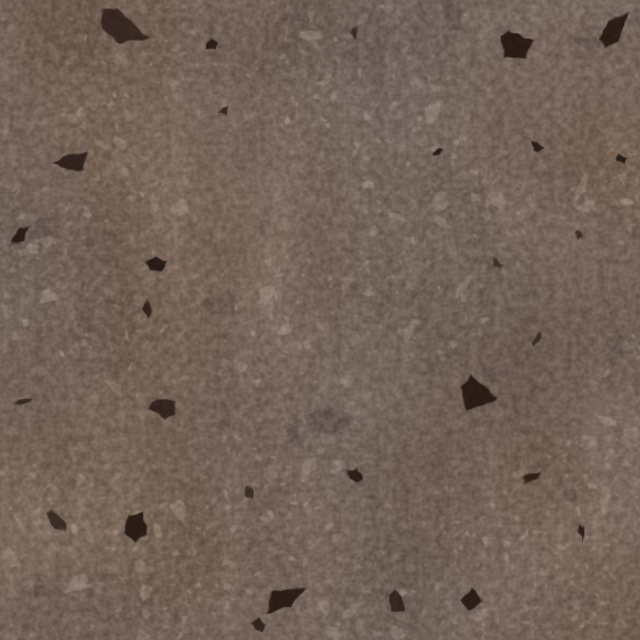
Write a WebGL 2 fragment shader that draws this texture.

```glsl
#version 300 es
precision highp float;
// Worn terrazzo: a warm grey-brown binder with pale chips in two sizes,
// faint grey stones and sparse angular dark shards. Chips are random convex
// polygons scattered on jittered grids; gradient noise adds grain and stains.

uniform vec2 u_resolution;
out vec4 fragColor;

const float TAU = 6.28319;

// Colours
const vec3 BINDER = vec3(0.450, 0.384, 0.344);
const vec3 STONE = vec3(0.385, 0.325, 0.298);
const vec3 SHARD_DARK = vec3(0.160, 0.112, 0.085);
const vec3 SHARD_PALE = vec3(0.255, 0.195, 0.162);
const vec3 WARM_SHIFT = vec3(0.018, 0.000, -0.022);

// Scatter settings: cells per canvas, density, smallest and largest radius
const vec4 FINE_CHIPS = vec4(64.0, 0.62, 0.003, 0.008);
const vec4 CHIPS = vec4(30.0, 0.62, 0.005, 0.018);
const vec4 STONES = vec4(8.0, 0.28, 0.012, 0.032);
const vec4 SHARDS = vec4(7.0, 0.58, 0.008, 0.036);

// Strengths, in colour units unless noted
const float CHIP_LOW = -0.020;
const float CHIP_HIGH = 0.100;
const float GRAIN = 0.075;
const float STAIN = 0.050;
const float STREAK = 0.030;
const float EDGE_SOFT = 0.0020;  // canvas units
const float EDGE_WARP = 0.0040;  // canvas units

// Integer hash giving three values in 0..1
vec3 hash3(vec2 cell, float seed) {
    uvec3 v = uvec3(ivec3(cell, seed) + 4096);
    v = v * 1664525u + 1013904223u;
    v.x += v.y * v.z; v.y += v.z * v.x; v.z += v.x * v.y;
    v ^= v >> 16u;
    v.x += v.y * v.z; v.y += v.z * v.x; v.z += v.x * v.y;
    return vec3(v >> 8u) * exp2(-24.0);
}

float gradientDot(vec2 corner, vec2 offset, float seed) {
    float angle = TAU * hash3(corner, seed).x;
    return dot(vec2(cos(angle), sin(angle)), offset);
}

// Gradient noise, roughly -0.7..0.7
float noise(vec2 p, float seed) {
    vec2 i = floor(p), f = p - i;
    vec2 w = f * f * f * (f * (f * 6.0 - 15.0) + 10.0);
    vec2 e = vec2(1.0, 0.0);
    float low = mix(gradientDot(i, f, seed), gradientDot(i + e, f - e, seed), w.x);
    float high = mix(gradientDot(i + e.yx, f - e.yx, seed), gradientDot(i + 1.0, f - 1.0, seed), w.x);
    return mix(low, high, w.y);
}

// Approximate distance to a stretched, irregular convex polygon
float chipDistance(vec2 p, vec3 rnd, float radius, float stretch) {
    float turn = TAU * rnd.x;
    float c = cos(turn), s = sin(turn);
    p = mat2(c, s, -s, c) * p * vec2(1.0 / stretch, stretch);
    float d = -1.0;
    for (int i = 0; i < 5; i++) {
        float k = float(i);
        float angle = TAU * (k + 0.75 * fract(rnd.y * (7.3 + 3.7 * k))) / 5.0;
        float reach = radius * mix(0.5, 1.0, fract(rnd.z * (11.1 + 5.3 * k)));
        d = max(d, dot(p, vec2(cos(angle), sin(angle))) - reach);
    }
    return d / stretch;
}

// Jittered grid of chips: returns coverage and a random tone
vec2 scatter(vec2 uv, vec4 layer, float seed) {
    vec2 home = floor(uv * layer.x);
    vec2 result = vec2(0.0, 0.5);
    for (int y = -1; y <= 1; y++) {
        for (int x = -1; x <= 1; x++) {
            vec2 cell = home + vec2(x, y);
            vec3 place = hash3(cell, seed);
            if (place.z > layer.y) continue;
            vec3 form = hash3(cell, seed + 1.0);
            vec3 look = hash3(cell, seed + 2.0);
            vec2 centre = (cell + 0.1 + 0.8 * place.xy) / layer.x;
            float radius = mix(layer.z, layer.w, look.x * look.x * look.x);
            float d = chipDistance(uv - centre, form, radius, mix(1.0, 1.5, look.y));
            float cover = 1.0 - smoothstep(-EDGE_SOFT, EDGE_SOFT, d);
            result = vec2(max(result.x, cover), mix(result.y, look.z, cover));
        }
    }
    return result;
}

void main() {
    vec2 uv = gl_FragCoord.xy / min(u_resolution.x, u_resolution.y);
    vec2 warped = uv + EDGE_WARP * vec2(noise(uv * 70.0, 1.0), noise(uv * 70.0, 2.0));

    // Binder with broad stains and faint vertical wear
    float stain = noise(uv * 3.5, 3.0) + 0.5 * noise(uv * 9.0, 4.0);
    float streak = noise(uv * vec2(38.0, 2.5), 5.0);
    vec3 colour = BINDER + STAIN * stain + STREAK * streak;
    colour += WARM_SHIFT * noise(uv * 2.5, 6.0);

    // Muted stones, then pale chips thinning out in worn patches
    vec2 stone = scatter(warped, STONES, 10.0);
    colour = mix(colour, STONE, stone.x * mix(0.3, 0.9, stone.y));
    vec2 fine = scatter(warped, FINE_CHIPS, 20.0);
    vec2 chip = scatter(warped, CHIPS, 30.0);
    float wear = smoothstep(-0.45, 0.1, noise(uv * 4.0, 7.0)) * (1.0 - 0.7 * stone.x);
    colour += wear * fine.x * mix(CHIP_LOW, CHIP_HIGH, fine.y) * (1.0 - chip.x);
    colour += wear * chip.x * mix(CHIP_LOW, CHIP_HIGH, chip.y);

    // Grain, then dark shards on top
    float grain = noise(uv * 75.0, 8.0) + 0.8 * noise(uv * 150.0, 9.0);
    colour += GRAIN * grain;
    vec2 shard = scatter(warped, SHARDS, 40.0);
    vec3 shardColour = mix(SHARD_DARK, SHARD_PALE, shard.y * shard.y) + 0.25 * GRAIN * grain;
    colour = mix(colour, shardColour, shard.x);

    fragColor = vec4(clamp(colour, 0.0, 1.0), 1.0);
}
```
